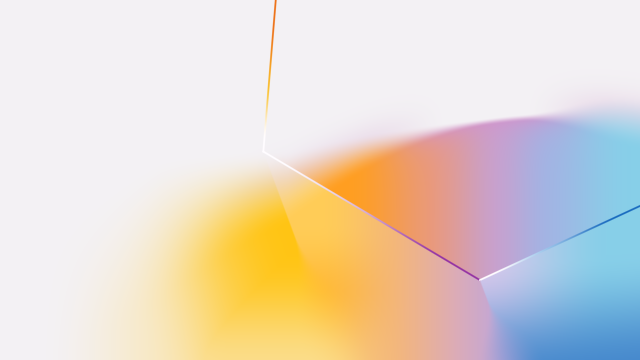
This background is drawn by a Shadertoy shader. Its source:

```glsl
const vec3 PAPER = vec3(0.953, 0.945, 0.957);
const vec3 WHITE = vec3(1.0, 0.99, 1.0);
const vec3 SKY = vec3(0.53, 0.81, 0.91);
const vec3 LILAC = vec3(0.78, 0.63, 0.81);

// Corners of the folded sheet, in units of canvas height
const vec2 PEAK = vec2(0.7315, 0.579);
const vec2 VALLEY = vec2(1.333, 0.222);
const vec2 TOP_END = vec2(0.766, 1.0);
const vec2 RIGHT_END = vec2(1.778, 0.428);

vec3 blend(vec3 from, vec3 to, float start, float end, float x) {
    return mix(from, to, smoothstep(start, end, x));
}

// Signed distance to a line through a; positive on its left side
float lineSide(vec2 p, vec2 a, vec2 dir) {
    vec2 n = normalize(vec2(-dir.y, dir.x));
    return dot(p - a, n);
}

// Crease that is crisp at its corner and dissolves farther away
float crease(vec2 p, vec2 corner, vec2 dir, float fadeStart, float fadeEnd, float pixel) {
    float along = dot(p - corner, normalize(dir));
    float width = pixel + 0.09 * smoothstep(fadeStart, fadeEnd, along);
    return smoothstep(-width, width, lineSide(p, corner, dir));
}

vec3 upperFacet(float x) {
    vec3 c = blend(vec3(1.0, 0.62, 0.13), vec3(0.91, 0.6, 0.5), 0.96, 1.24, x);
    c = blend(c, LILAC, 1.18, 1.40, x);
    c = blend(c, vec3(0.64, 0.70, 0.89), 1.36, 1.53, x);
    return blend(c, SKY, 1.48, 1.76, x);
}

vec3 leftFacet(vec2 p, float foldDistance) {
    float pale = smoothstep(0.02, 0.50, foldDistance);
    pale = max(pale, 0.8 * (1.0 - smoothstep(-0.03, 0.30, p.y)));
    return mix(vec3(1.0, 0.77, 0.08), vec3(0.98, 0.89, 0.66), pale);
}

vec3 middleFacet(vec2 p) {
    vec3 c = blend(vec3(1.0, 0.73, 0.22), vec3(1.0, 0.80, 0.34), 0.18, 0.38, p.y);
    float pale = 0.65 * (1.0 - smoothstep(-0.03, 0.2, p.y));
    c = mix(c, vec3(0.98, 0.86, 0.58), pale);
    c = blend(c, vec3(0.95, 0.71, 0.49), 0.88, 1.15, p.x);
    c = blend(c, vec3(0.86, 0.67, 0.72), 1.08, 1.30, p.x);
    return blend(c, vec3(0.75, 0.65, 0.85), 1.24, 1.42, p.x);
}

vec3 rightFacet(vec2 p) {
    vec3 c = blend(vec3(0.83, 0.78, 0.92), SKY, 1.33, 1.70, p.x);
    float depth = 1.0 - smoothstep(-0.06, 0.28, p.y - 0.08 * (p.x - 1.5));
    return mix(c, vec3(0.27, 0.53, 0.80), depth);
}

// Height and softness of the sheet's glowing upper rim
float rimHeight(float x) {
    float d = x - 1.56;
    return 0.676 - 0.34 * d * d + 0.27 * max(0.8 - x, 0.0);
}

float rimSoftness(float x) {
    float left = pow(clamp((1.35 - x) / 0.9, 0.0, 1.0), 1.6);
    return 0.010 + 0.2 * left + 0.065 * smoothstep(1.45, 1.78, x);
}

// Thin stroke whose colour runs through three stops
vec3 stroke(vec3 base, vec2 p, vec2 a, vec2 b, vec3 mid, vec3 last, float pixel) {
    vec2 ab = b - a;
    float t = clamp(dot(p - a, ab) / dot(ab, ab), 0.0, 1.0);
    vec3 c = blend(WHITE, mid, 0.08, 0.45, t);
    c = blend(c, last, 0.35, 0.85, t);
    float d = length(p - a - ab * t);
    return mix(base, c, 1.0 - smoothstep(0.0018 - 0.5 * pixel, 0.0018 + pixel, d));
}

void mainImage(out vec4 fragColor, in vec2 fragCoord) {
    float pixel = 1.0 / iResolution.y;
    vec2 p = fragCoord * pixel;
    p.x *= 1.7778 * iResolution.y / iResolution.x;

    // Facets joined along soft creases
    vec2 leftDir = vec2(0.1525, -0.412);
    vec2 rightDir = vec2(0.056, -0.148);
    float foldDistance = max(-lineSide(p, PEAK, leftDir), 0.0);
    float pastLeft = crease(p, PEAK, leftDir, 0.25, 0.52, pixel);
    float pastRight = crease(p, VALLEY, rightDir, 0.06, 0.24, pixel);
    vec3 sheet = mix(leftFacet(p, foldDistance), middleFacet(p), pastLeft);
    sheet = mix(sheet, rightFacet(p), pastRight);
    float ridge = max(lineSide(p, PEAK, VALLEY - PEAK), 0.0);
    ridge = lineSide(p, PEAK, VALLEY - PEAK);
    float above = min(ridge, lineSide(p, VALLEY, RIGHT_END - VALLEY));
    sheet = mix(sheet, upperFacet(p.x), smoothstep(-pixel, pixel, above));

    // Pink inner rim and soft outer halo
    float depth = rimHeight(p.x) - p.y;
    float rimTint = smoothstep(1.0, 1.25, p.x) * (1.0 - smoothstep(1.45, 1.7, p.x));
    sheet = mix(sheet, vec3(0.82, 0.58, 0.80), 0.85 * rimTint * exp(-max(depth, 0.0) / 0.035));
    float haloSpan = smoothstep(0.55, 0.85, p.x) * (1.0 - smoothstep(1.0, 1.25, p.x));
    haloSpan += smoothstep(1.45, 1.7, p.x);
    float halo = 0.5 * haloSpan * exp(-pow((depth + 0.01) / 0.065, 2.0));
    vec3 color = mix(PAPER, vec3(0.88, 0.77, 0.87), halo);

    // Dissolve the sheet into the paper
    float softness = rimSoftness(p.x);
    float cover = smoothstep(-softness, softness, depth) * smoothstep(0.1, 0.65, p.x);
    color = mix(color, sheet, cover);

    // Coloured edges
    color = stroke(color, p, PEAK, TOP_END, vec3(0.98, 0.76, 0.18), vec3(0.93, 0.45, 0.10), pixel);
    color = stroke(color, p, PEAK, VALLEY, vec3(0.88, 0.76, 0.88), vec3(0.58, 0.20, 0.64), pixel);
    color = stroke(color, p, VALLEY, RIGHT_END, vec3(0.62, 0.78, 0.92), vec3(0.10, 0.42, 0.75), pixel);
    fragColor = vec4(color, 1.0);
}
```
